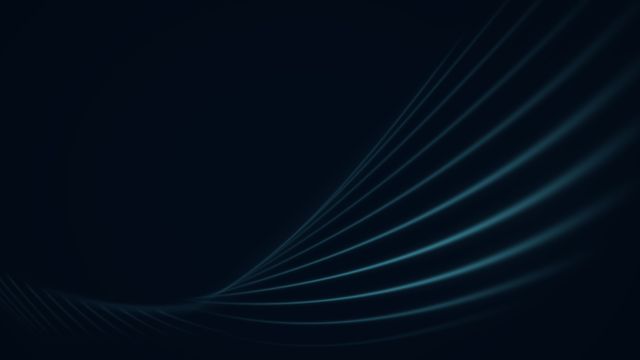
A WebGL 2 fragment shader for this background:

```glsl
#version 300 es
precision highp float;

uniform vec2 u_resolution;
out vec4 outColor;

const vec3 NAVY = vec3(0.004, 0.034, 0.075);
const vec3 HAZE = vec3(0.004, 0.014, 0.022);
const vec3 TEAL = vec3(0.165, 0.365, 0.385);
const int FAN_COUNT = 10;
const int HATCH_COUNT = 13;

float gauss(float d, float width) {
    float t = d / width;
    return exp(-t * t);
}

float fadeOut(float a, float b, float x) {
    return 1.0 - smoothstep(a, b, x);
}

// Heights of fan strand k at four fixed stations, as cubics in k
vec4 stationHeights(float k) {
    vec4 a = vec4(0.245, 0.458, 0.7685, 1.463);
    vec4 b = vec4(0.0, 0.0, -0.0243, -0.0794);
    vec4 c = vec4(0.0, -0.00862, -0.01465, -0.01961);
    vec4 d = vec4(-0.00026, 0.000386, 0.000986, 0.001477);
    return a + k * (b + k * (c + k * d));
}

// Cubic through the four stations, in Newton form
float fanHeight(float x, vec4 h) {
    vec4 s = vec4(0.694, 0.926, 1.185, 1.713);
    vec3 d1 = (h.yzw - h.xyz) / (s.yzw - s.xyz);
    vec2 d2 = (d1.yz - d1.xy) / (s.zw - s.xy);
    float d3 = (d2.y - d2.x) / (s.w - s.x);
    return h.x + (x - s.x) * (d1.x + (x - s.y) * (d2.x + (x - s.z) * d3));
}

// One fan strand: thin at the root, broad and soft at the tip
float fanStrand(vec2 p, float k, float pixel) {
    vec4 h = stationHeights(k);
    float y = fanHeight(p.x, h);
    float slope = (fanHeight(p.x + 0.005, h) - y) / 0.005;
    float d = (p.y - y) / sqrt(1.0 + slope * slope);

    float spread = clamp(p.x - 0.75, 0.0, 1.1);
    float grow = mix(0.2, 1.0, smoothstep(0.0, 6.0, k));
    float width = max(0.0026 + 0.022 * grow * spread * spread, pixel);

    float tip = 1.95 - 0.025 * (k - 5.0) * (k - 5.0);
    float along = smoothstep(0.45, 1.05, p.x) * fadeOut(1.15, tip, p.x);
    float strength = 0.25 + 0.75 * gauss(k - 6.3, 2.0);
    strength *= 1.0 - 0.7 * smoothstep(7.5, 9.0, k);
    float core = gauss(d, width) + 0.12 * gauss(d, width * 3.0);
    return core * along * strength;
}

// Upper edge of the low trough on the left
float troughHeight(float x) {
    float t = x - 0.428;
    return 0.1435 + 0.605 * t * t;
}

// One fine strand hanging down to the right from the trough edge
float hatchStrand(vec2 p, float start, float pixel) {
    float run = p.x - start;
    float slope = mix(1.25, 0.4, clamp(start / 0.45, 0.0, 1.0));
    float y = troughHeight(start) - slope * run + 0.6 * run * run;
    float d = (p.y - y) / sqrt(1.0 + slope * slope);
    float along = smoothstep(0.0, 0.03, run) * exp(-5.0 * max(run, 0.0));
    along *= smoothstep(0.03, 0.12, p.y) * fadeOut(0.15, 0.4, run);
    return 0.19 * along * gauss(d, max(0.0035, pixel));
}

// Faint ridge, sharper above than below
float troughGlow(vec2 p) {
    float d = p.y - troughHeight(p.x);
    float along = smoothstep(0.0, 0.4, p.x) * fadeOut(0.45, 0.68, p.x);
    return 0.17 * along * gauss(d, d > 0.0 ? 0.009 : 0.016);
}

void main() {
    vec2 p = gl_FragCoord.xy / u_resolution.y;
    float pixel = 1.1 / u_resolution.y;

    float light = troughGlow(p);
    for (int i = 0; i < FAN_COUNT; i++) {
        light += fanStrand(p, float(i), pixel);
    }
    for (int i = 0; i < HATCH_COUNT; i++) {
        light += hatchStrand(p, -0.2 + 0.052 * float(i), pixel);
    }

    // Soft haze behind the bundled edge of the fan
    float edge = p.y - fanHeight(p.x, stationHeights(0.0));
    light += 0.05 * gauss(edge, 0.04) * smoothstep(0.45, 0.75, p.x)
        * fadeOut(0.9, 1.35, p.x);

    float haze = gauss(length((p - vec2(0.85, 0.48)) * vec2(0.8, 1.0)), 0.65);
    vec3 color = NAVY + HAZE * haze + TEAL * min(light, 1.15);
    outColor = vec4(color, 1.0);
}
```
